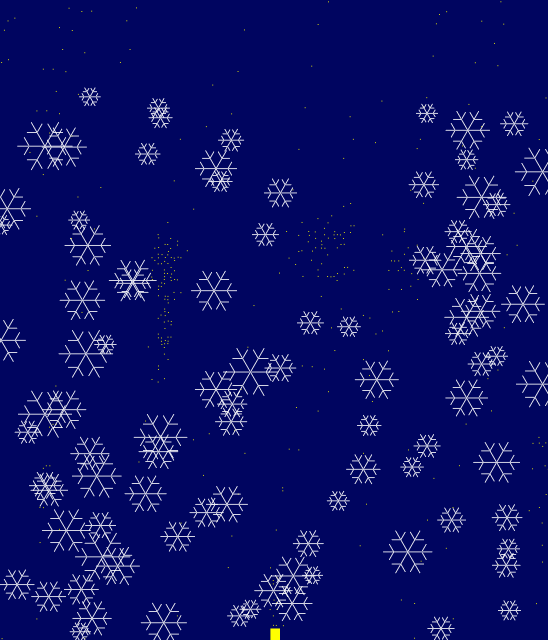
Reproduce this pattern procedurally as a WebGL 2 fragment shader.

```glsl
#version 300 es
precision highp float;
// Thin white snowflakes scattered on deep blue, with drifting yellow sparks and a small jet.

uniform vec2 u_resolution;
out vec4 fragColor;

// Lengths are fractions of the canvas height.
const vec3 NIGHT = vec3(0.0, 0.02, 0.377);
const vec3 SNOW = vec3(1.0);
const vec3 SPARK = vec3(1.0, 1.0, 0.0);

const int FLAKES = 95;
const float FLAKE_LOW = 0.01;
const float FLAKE_HIGH = 0.85;
const float RADIUS_MIN = 0.0155;
const float RADIUS_RANGE = 0.0275;
const float STROKE = 0.0013;
const float BRANCH_START = 0.58;   // along the arm
const float BRANCH_LENGTH = 0.36;  // relative to the arm

const float SPARK_CELL = 0.005;
const float SPARK_SIZE = 0.0014;
const float STRAY_DENSITY = 0.002;
const vec2 JET_CENTRE = vec2(0.43, 0.0);
const vec2 JET_HALF_SIZE = vec2(0.0075, 0.018);

// Spark clouds: centre, spread; then their peak densities.
const int CLOUDS = 7;
const vec4 CLOUD[CLOUDS] = vec4[CLOUDS](
    vec4(0.258, 0.581, 0.014, 0.028), vec4(0.260, 0.480, 0.009, 0.040),
    vec4(0.508, 0.610, 0.030, 0.040), vec4(0.620, 0.590, 0.014, 0.030),
    vec4(0.586, 0.480, 0.020, 0.030), vec4(0.849, 0.260, 0.009, 0.050),
    vec4(0.430, 0.030, 0.006, 0.050));
const float CLOUD_PEAK[CLOUDS] = float[CLOUDS](0.5, 0.35, 0.2, 0.2, 0.08, 0.15, 0.35);

float hash(vec2 p) {
    return fract(sin(dot(p, vec2(12.9898, 78.233))) * 43758.5453);
}

float segmentDistance(vec2 p, vec2 a, vec2 b) {
    vec2 ab = b - a;
    return length(p - a - ab * clamp(dot(p - a, ab) / dot(ab, ab), 0.0, 1.0));
}

// Six arms, each with a pair of side branches parallel to its neighbours.
float flakeDistance(vec2 p, float radius) {
    const vec2 MIRROR = vec2(-0.5, 0.8660254);
    p = abs(p);
    p -= 2.0 * max(0.0, dot(p, MIRROR)) * MIRROR;
    p.y = abs(p.y);
    vec2 fork = vec2(BRANCH_START * radius, 0.0);
    vec2 tip = fork + BRANCH_LENGTH * radius * vec2(0.5, 0.8660254);
    return min(segmentDistance(p, vec2(0.0), vec2(radius, 0.0)),
               segmentDistance(p, fork, tip));
}

// Share of a pixel covered by a band or box of the given half size.
float coverage(float d, float halfSize, float pixel) {
    return clamp((halfSize - d) / pixel + 0.5, 0.0, min(1.0, 2.0 * halfSize / pixel));
}

float boxCoverage(vec2 d, vec2 halfSize, float pixel) {
    return coverage(abs(d.x), halfSize.x, pixel) * coverage(abs(d.y), halfSize.y, pixel);
}

float snowCover(vec2 p, float aspect, float pixel) {
    float gaps = 1.0;
    for (int i = 0; i < FLAKES; i++) {
        float id = float(i);
        float height = pow((id + hash(vec2(id, 2.3))) / float(FLAKES), 1.12);
        vec2 centre = vec2(aspect * hash(vec2(id, 7.1)), mix(FLAKE_LOW, FLAKE_HIGH, height));
        float radius = RADIUS_MIN + RADIUS_RANGE * pow(hash(vec2(id, 4.7)), 1.3);
        vec2 q = p - centre;
        if (max(abs(q.x), abs(q.y)) > radius + STROKE + pixel) continue;
        gaps *= 1.0 - coverage(flakeDistance(q, radius), 0.5 * STROKE, pixel);
    }
    return 1.0 - gaps;
}

float sparkCover(vec2 p, float pixel) {
    vec2 cell = floor(p / SPARK_CELL);
    vec2 middle = (cell + 0.5) * SPARK_CELL;
    float density = STRAY_DENSITY * step(0.15, middle.y) * step(middle.y, 0.7);
    for (int i = 0; i < CLOUDS; i++) {
        vec2 q = (middle - CLOUD[i].xy) / CLOUD[i].zw;
        density += CLOUD_PEAK[i] * exp(-0.5 * dot(q, q));
    }
    vec2 jitter = vec2(hash(cell + 3.7), hash(cell + 9.2)) - 0.5;
    vec2 offset = p - middle - 0.35 * SPARK_CELL * jitter;
    float spark = boxCoverage(offset, vec2(0.5 * SPARK_SIZE), pixel);
    float jet = boxCoverage(p - JET_CENTRE, JET_HALF_SIZE, pixel);
    return max(spark * step(hash(cell), density), jet);
}

void main() {
    float pixel = 1.0 / u_resolution.y;
    float aspect = u_resolution.x * pixel;
    vec2 p = gl_FragCoord.xy * pixel;

    vec3 color = mix(NIGHT, SPARK, sparkCover(p, pixel));
    color = mix(color, SNOW, snowCover(p, aspect, pixel));
    fragColor = vec4(color, 1.0);
}
```
